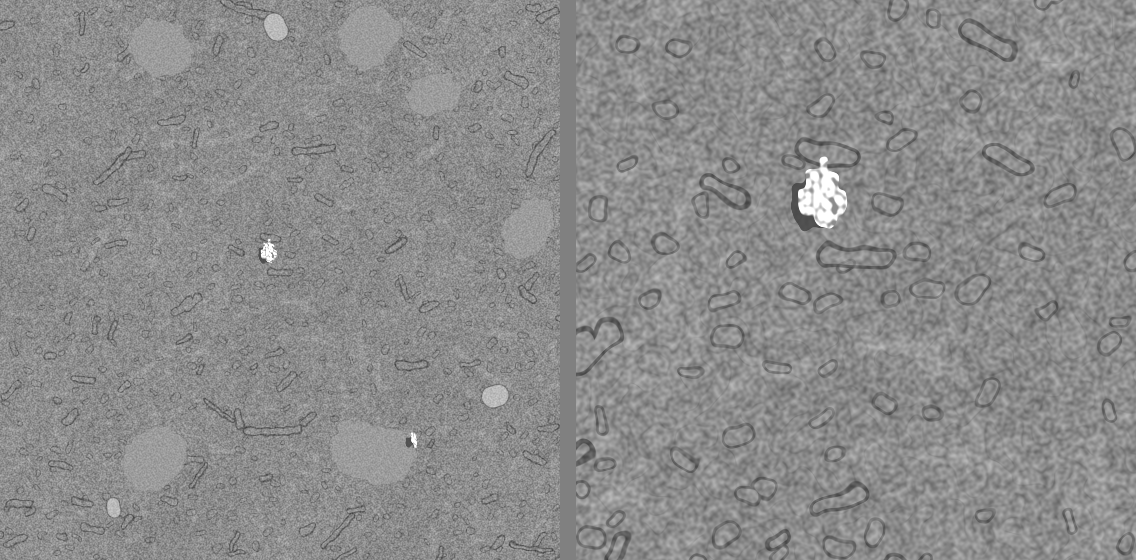
Left: the whole. Right: its middle third, enlarged.
A WebGL 1 fragment shader for this texture:

```glsl
precision highp float;

// Grey micrograph of nerve tissue: grainy ground crossed by dark-walled fibres,
// pale processes, smooth cell bodies and bright vessels. Each kind is a jittered
// grid of bent capsules, warped and shaded over layers of gradient noise.

uniform vec2 u_resolution;

const float GROUND = 0.558;
const float WALL = 0.33;
const float PALE = 0.615;
const float VESSEL = 0.73;

vec2 hash2(vec2 p) {
  vec3 q = fract(p.xyx * vec3(0.1031, 0.1030, 0.0973));
  q += dot(q, q.yzx + 33.33);
  return fract((q.xx + q.yz) * q.zy);
}

float cornerSlope(vec2 cell, vec2 offset) {
  float angle = 6.2832 * hash2(cell).x;
  return dot(vec2(cos(angle), sin(angle)), offset);
}

float gradientNoise(vec2 p) {
  vec2 i = floor(p), f = fract(p);
  vec2 u = f * f * f * (f * (f * 6.0 - 15.0) + 10.0);
  vec2 e = vec2(1.0, 0.0);
  float low = mix(cornerSlope(i, f), cornerSlope(i + e, f - e), u.x);
  float high = mix(cornerSlope(i + e.yx, f - e.yx), cornerSlope(i + 1.0, f - 1.0), u.x);
  return mix(low, high, u.y);
}

vec2 rotate(vec2 p, float angle) {
  float c = cos(angle), s = sin(angle);
  return vec2(c * p.x + s * p.y, c * p.y - s * p.x);
}

// Signed distance to a capsule along x, curved by bend
float bentCapsule(vec2 p, float halfLength, float radius, float bend) {
  p.y += bend * p.x * p.x;
  return length(vec2(max(abs(p.x) - halfLength, 0.0), p.y)) - radius;
}

// Distance to the nearest of many capsules strewn over a jittered grid
float scatter(vec2 p, float grid, float share, float halfLength, float radius, float seed) {
  float nearest = 1.0;
  vec2 home = floor(p * grid);
  for (int y = -1; y <= 1; y++) {
    for (int x = -1; x <= 1; x++) {
      vec2 cell = home + vec2(float(x), float(y));
      vec2 key = cell + seed;
      vec2 jitter = hash2(key);
      vec2 kind = hash2(key + 71.3);
      vec2 size = hash2(key + 137.9);
      if (kind.x > share) continue;
      // Mostly level, rising a little to the right; some stand upright
      float angle = 0.2 + (kind.y - 0.5) * 1.7 + step(0.72, size.y) * 1.4;
      vec2 local = rotate(p - (cell + 0.1 + 0.8 * jitter) / grid, angle);
      float d = bentCapsule(local, halfLength * mix(0.3, 1.3, size.x),
                            radius * mix(0.6, 1.25, jitter.y), 7.0 * (size.y - 0.5));
      nearest = min(nearest, d);
    }
  }
  return nearest;
}

float inside(float d, float soft) {
  return 1.0 - smoothstep(-soft, soft, d);
}

// Draws a dark sheath around a slightly paler core
float sheathed(float shade, float d, float thickness, float strength, float soft) {
  shade = mix(shade, PALE - 0.03, 0.5 * inside(d, soft));
  return mix(shade, WALL, strength * inside(abs(d) - thickness, soft));
}

// Bright broken fleck with a dark edge on its lower left
float fleck(float shade, vec2 p, float size, float soft) {
  float rough = gradientNoise(p * 110.0) * 0.008;
  float shadow = length((p + vec2(0.006, 0.005)) * vec2(1.2, 0.9)) - size + rough;
  float core = length(p * vec2(1.3, 0.8)) - size + rough;
  shade = mix(shade, 0.25, 0.8 * inside(shadow, soft));
  float speckle = smoothstep(-0.35, 0.0, gradientNoise(p * 210.0 + 9.0));
  return mix(shade, mix(0.55, 1.0, speckle), inside(core, soft));
}

void main() {
  float soft = 0.8 / min(u_resolution.x, u_resolution.y);
  vec2 p = gl_FragCoord.xy / min(u_resolution.x, u_resolution.y);
  vec2 wobble = vec2(gradientNoise(p * 55.0), gradientNoise(p * 55.0 + 40.0));
  vec2 warped = p + 0.005 * wobble;

  // Ground: broad stains, pale patches and faint membranes
  float shade = GROUND + 0.03 * gradientNoise(p * 5.0) + 0.03 * gradientNoise(p * 24.0);
  shade += 0.04 * smoothstep(0.2, 0.45, gradientNoise(warped * 42.0 + 5.0));
  float membrane = abs(gradientNoise(warped * 85.0 + 17.0));
  shade -= 0.045 * (1.0 - smoothstep(0.0, 0.12, membrane));

  // Pale processes, then dark-walled fibres from small to long
  shade = mix(shade, PALE, 0.8 * inside(scatter(warped, 5.0, 0.4, 0.07, 0.005, 11.0), soft * 2.0));
  shade = mix(shade, PALE, 0.7 * inside(scatter(warped, 12.0, 0.25, 0.016, 0.006, 23.0), soft * 2.0));
  shade = sheathed(shade, scatter(warped, 34.0, 0.42, 0.004, 0.0045, 37.0), 0.0009, 0.65, soft);
  shade = sheathed(shade, scatter(warped, 15.0, 0.32, 0.014, 0.0055, 53.0), 0.0012, 0.8, soft);
  shade = sheathed(shade, scatter(warped, 8.0, 0.36, 0.036, 0.0055, 67.0), 0.0014, 0.85, soft);

  // Smooth cell bodies and bright vessels
  float body = scatter(p + 0.012 * wobble, 4.0, 0.32, 0.022, 0.045, 83.0);
  float bodyMask = inside(body, soft * 2.0);
  shade = mix(shade, PALE, 0.95 * bodyMask);
  shade -= 0.07 * inside(abs(body) - 0.0008, soft);
  float vessel = scatter(p + 0.001 * wobble, 3.0, 0.35, 0.012, 0.016, 97.0);
  shade = mix(shade, VESSEL, inside(vessel, soft));
  shade = mix(shade, WALL, 0.7 * inside(abs(vessel) - 0.001, soft));

  // Grain, calmer within the smooth shapes
  float calm = 1.0 - 0.6 * max(bodyMask, inside(vessel, soft));
  shade += 0.1 * calm * gradientNoise(p * 125.0 + 3.0);
  shade += 0.17 * mix(0.5, 1.0, calm) * gradientNoise(rotate(p, 0.6) * 310.0 + 400.0);

  for (int i = 0; i < 2; i++) {
    float n = float(i);
    shade = fleck(shade, p - vec2(0.48, 0.55) - n * vec2(0.26, -0.335), 0.015 - 0.006 * n, soft);
  }
  gl_FragColor = vec4(vec3(clamp(shade, 0.0, 1.0)), 1.0);
}
```
